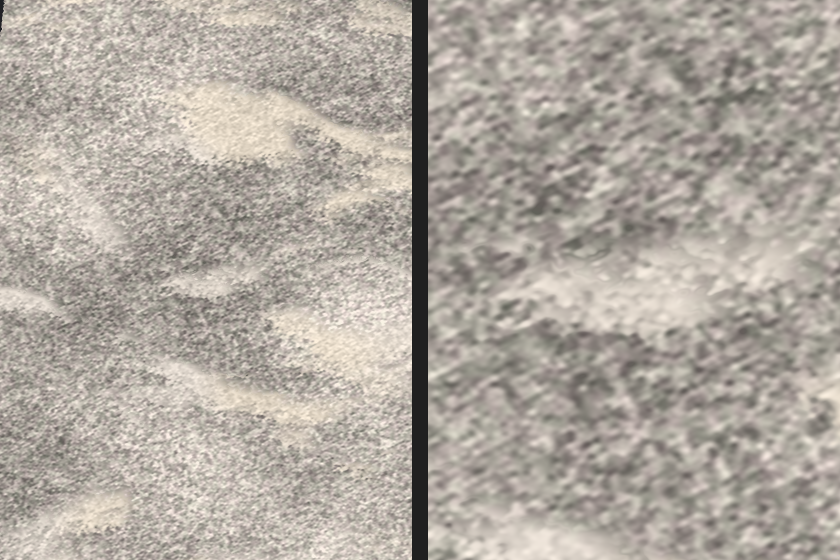
Left: the whole. Right: its middle third, enlarged.
This texture is drawn by a WebGL 1 fragment shader. Its source:

```glsl
precision highp float;
// Shaggy grey rug with drifting cream veins and a fine slanted pile.
uniform vec2 u_resolution;

const vec3 SHADOW_GREY = vec3(0.50, 0.48, 0.455);
const vec3 PALE_CREAM = vec3(0.95, 0.912, 0.87);
const vec3 WARM_SHIFT = vec3(0.008, -0.004, -0.035);
const vec3 FLOOR_DARK = vec3(0.13, 0.13, 0.15);

float hash(vec2 p) {
  vec3 h = fract(vec3(p.xyx) * 0.1031);
  h += dot(h, h.yzx + 33.33);
  return fract((h.x + h.y) * h.z);
}

float noise(vec2 p) {
  vec2 cell = floor(p);
  vec2 f = fract(p);
  f = f * f * (3.0 - 2.0 * f);
  float low = mix(hash(cell), hash(cell + vec2(1.0, 0.0)), f.x);
  float high = mix(hash(cell + vec2(0.0, 1.0)), hash(cell + vec2(1.0, 1.0)), f.x);
  return mix(low, high, f.y);
}

mat2 rotation(float angle) {
  float c = cos(angle);
  float s = sin(angle);
  return mat2(c, -s, s, c);
}

// Layered noise, normalised to 0..1
float fbm(vec2 p, float gain) {
  float sum = 0.0;
  float total = 0.0;
  float weight = 1.0;
  for (int i = 0; i < 5; i++) {
    sum += weight * noise(p);
    total += weight;
    weight *= gain;
    p = rotation(0.15) * p * 2.03 + vec2(17.3, 9.1);
  }
  return sum / total;
}

// Short fibres: noise stretched along a tilted axis
float fibres(vec2 p, float angle, vec2 density) {
  return noise(rotation(angle) * p * density.x * vec2(1.0, density.y) + 60.0);
}

// Cream cover: broad ragged patches plus thin broken veins
float creamCover(vec2 p) {
  float patches = smoothstep(0.52, 0.68, fbm(p * vec2(3.4, 9.0) + vec2(4.7, 21.3), 0.58));
  float ridge = abs(fbm(p * vec2(2.2, 6.5) + vec2(31.0, 5.2), 0.5) - 0.5);
  float broken = smoothstep(0.45, 0.65, noise(p * vec2(6.0, 9.0) + 12.0));
  float veins = (1.0 - smoothstep(0.004, 0.035, ridge)) * broken;
  return max(patches, 0.65 * veins);
}

void main() {
  vec2 p = gl_FragCoord.xy / u_resolution.y;

  // Pile: two fibre directions and a softer tuft layer
  float fine = fibres(p, 0.45, vec2(150.0, 1.9));
  float cross = fibres(p + 3.0, -0.25, vec2(190.0, 1.5));
  float tufts = fibres(p + 7.0, 0.3, vec2(65.0, 1.8));
  float pile = 0.48 * fine + 0.34 * cross + 0.18 * tufts - 0.5;

  // Drifting dye, with edges feathered by the pile
  vec2 drift = vec2(noise(p * 5.0 + 2.0), noise(p * vec2(4.5, 3.5) + 8.0)) - 0.5;
  vec2 q = p + drift * vec2(0.06, 0.13) + pile * vec2(0.035, 0.02);
  float cream = creamCover(q);
  float cloud = fbm(q * vec2(3.0, 6.5) + vec2(11.0, 43.0), 0.6) - 0.5;

  // Tone from shadow to cream
  float tone = mix(0.45 + 1.1 * cloud, 0.93, 0.85 * cream);
  tone += pile * mix(1.45, 0.7, cream);
  vec3 color = mix(SHADOW_GREY, PALE_CREAM, clamp(tone, -0.25, 1.08));

  // Warm patches and a faint green to mauve flicker in the grey
  color += WARM_SHIFT * cream * smoothstep(0.4, 0.7, noise(p * vec2(4.0, 6.0) + 27.0));
  float flicker = noise(p * 130.0 + 90.0) - 0.5;
  color += vec3(-0.02, 0.025, -0.01) * flicker * (1.0 - cream);

  // Dark floor showing past the top left edge
  float edge = 0.11 * (p.y - 0.93) + 0.006 * pile;
  color = mix(color, FLOOR_DARK, smoothstep(-0.001, 0.001, edge - p.x));

  gl_FragColor = vec4(color, 1.0);
}
```
